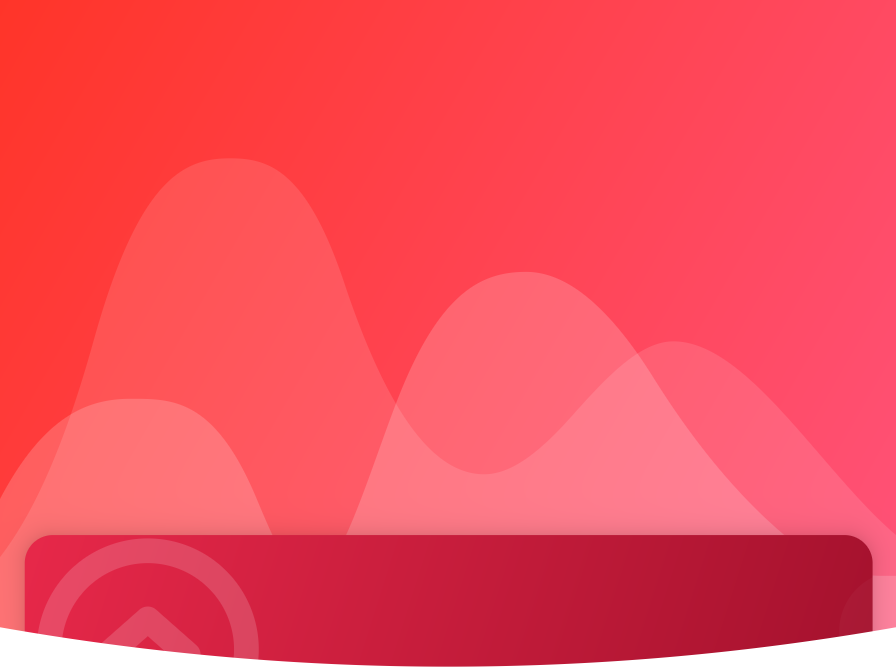
Give the GLSL for this background, as a Shadertoy shader.

```glsl
// Red-to-pink backdrop with two translucent hill silhouettes, a dark rounded
// card with a faint ring and chevron, and a white curved lower edge.
// Hills are cubic Hermite curves; the rest is distance functions and blends.

// Coverage of the region where d < 0, softened over one pixel
float fill(float d) {
    return clamp(0.5 - d * iResolution.y, 0.0, 1.0);
}

// Hill outline through knots of (x, height, slope)
float ridge(float x, vec3 knots[9]) {
    float height = knots[0].y;
    for (int i = 0; i < 8; i++) {
        vec3 a = knots[i], b = knots[i + 1];
        if (x < a.x) break;
        float w = b.x - a.x;
        float t = clamp((x - a.x) / w, 0.0, 1.0);
        float s = 1.0 - t;
        height = mix(a.y, b.y, t * t * (3.0 - 2.0 * t))
               + w * t * s * (s * a.z - t * b.z);
    }
    return height;
}

// Edge coverage below a ridge, corrected for its steepness
float hill(vec2 p, vec3 knots[9]) {
    float h = ridge(p.x, knots);
    float slope = (ridge(p.x + 0.001, knots) - h) / 0.001;
    return fill((p.y - h) / length(vec2(1.0, slope)));
}

float roundedBox(vec2 p, vec2 halfSize, float radius) {
    vec2 q = abs(p) - halfSize + radius;
    return length(max(q, 0.0)) + min(max(q.x, q.y), 0.0) - radius;
}

float segment(vec2 p, vec2 a, vec2 b) {
    vec2 ab = b - a;
    return length(p - a - ab * clamp(dot(p - a, ab) / dot(ab, ab), 0.0, 1.0));
}

void mainImage(out vec4 fragColor, in vec2 fragCoord) {
    vec2 uv = fragCoord / iResolution.xy;
    vec2 p = vec2(uv.x * 1.34, uv.y);
    vec3 white = vec3(1.0);

    // Diagonal backdrop
    float diagonal = 0.7 * uv.x + 0.3 * (1.0 - uv.y);
    vec3 color = mix(vec3(1.0, 0.205, 0.16), vec3(1.0, 0.325, 0.48), diagonal);

    // Translucent hills
    vec3 tallHills[9] = vec3[9](
        vec3(0.0, 0.166, 1.3), vec3(0.14, 0.49, 3.6), vec3(0.344, 0.763, 0.0),
        vec3(0.515, 0.576, -3.0), vec3(0.724, 0.29, 0.0), vec3(0.855, 0.377, 1.12),
        vec3(1.007, 0.489, 0.0), vec3(1.34, 0.199, -0.85), vec3(1.5, 0.12, 0.0));
    vec3 lowHills[9] = vec3[9](
        vec3(0.0, 0.253, 1.9), vec3(0.195, 0.403, 0.0), vec3(0.384, 0.253, -2.4),
        vec3(0.462, 0.131, 0.0), vec3(0.593, 0.398, 2.6), vec3(0.787, 0.593, 0.0),
        vec3(0.977, 0.435, -1.6), vec3(1.173, 0.199, -0.85), vec3(1.318, 0.138, 0.0));
    color = mix(color, white, 0.12 * hill(p, tallHills));
    color = mix(color, white, 0.18 * hill(p, lowHills));

    // Card with a soft shadow; its lower part runs off the canvas
    float card = roundedBox(p - vec2(0.671, 0.0), vec2(0.634, 0.199), 0.042);
    color *= 1.0 - 0.1 * exp(-max(card, 0.0) * 70.0);
    float shade = clamp((p.x - 0.037) / 1.268 + 0.25 * (0.1 - p.y), 0.0, 1.0);
    vec3 cardColor = mix(vec3(0.9, 0.155, 0.285), vec3(0.65, 0.07, 0.18), shade);

    // Faint emblem: ring, mirrored chevron, and a disc in the right corner
    vec2 e = p - vec2(0.221, 0.028);
    float ring = abs(length(e) - 0.1475) - 0.0185;
    float chevron = segment(vec2(abs(e.x), e.y), vec2(0.0, 0.045), vec2(0.06, -0.008)) - 0.019;
    cardColor = mix(cardColor, white, 0.16 * fill(min(ring, chevron)));
    cardColor = mix(cardColor, white, 0.03 * fill(length(p - vec2(1.345, 0.055)) - 0.09));
    color = mix(color, cardColor, fill(card));

    // White area under a shallow bowl
    float bowlX = uv.x * 2.0 - 1.0;
    color = mix(color, white, fill(p.y - 0.002 - 0.059 * bowlX * bowlX));

    fragColor = vec4(color, 1.0);
}
```
